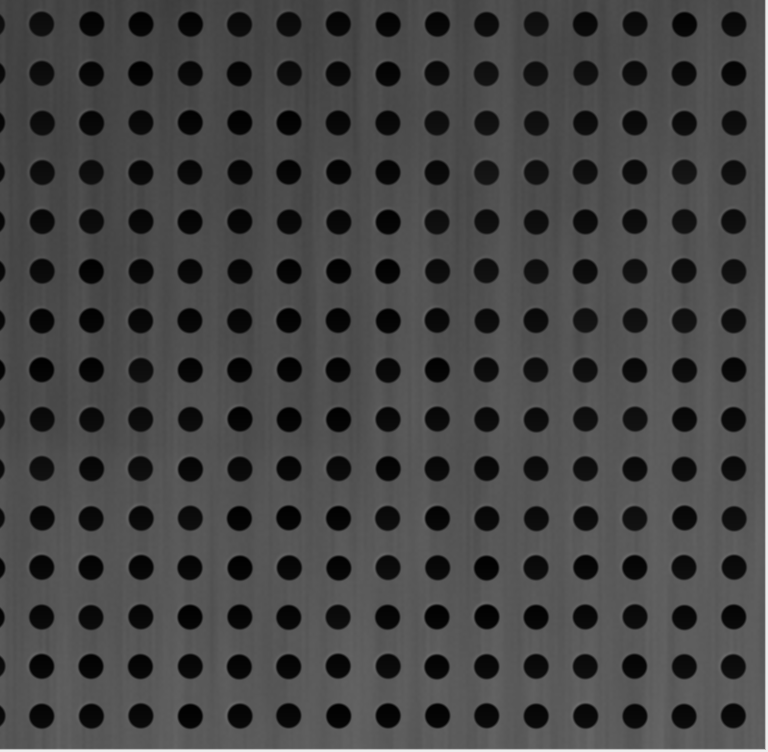
A Shadertoy shader for this texture:

```glsl
// Brushed grey sheet punched with a square grid of round dark holes.
// Stretched value noise gives the vertical brushing; a hash per cell varies
// each hole's depth and position. A pale margin closes the right and bottom.

// Lengths are fractions of the canvas width.
const float PITCH = 0.06434;
const vec2 FIRST_HOLE = vec2(0.0547, 0.0469);
const float HOLE_RADIUS = 0.0161;
const float HOLE_SOFTNESS = 0.0021;
const float HOLE_JITTER = 0.0011;
const float RIM_WIDTH = 0.0022;
const float RIM_LIGHT = 0.045;
const float MARGIN = 0.0036;
const float MARGIN_SOFTNESS = 0.0014;

// Grey levels
const float SHEET_TOP = 0.286;
const float SHEET_BOTTOM = 0.362;
const float SIDE_LIGHT = 0.028;
const float PANEL_SHADE = 0.012;
const float HOLE_DARK = 0.012;
const float HOLE_PALE = 0.078;
const float MARGIN_GREY = 0.93;

// Brushing strengths
const float FINE_STREAK = 0.022;
const float BROAD_STREAK = 0.040;
const float CLOUD = 0.016;
const float GRAIN = 0.010;

float hash(vec2 p) {
    vec3 q = fract(p.xyx * vec3(0.1031, 0.1030, 0.0973));
    q += dot(q, q.yzx + 33.33);
    return fract((q.x + q.y) * q.z);
}

float noise(vec2 p) {
    vec2 i = floor(p), f = fract(p);
    f = f * f * (3.0 - 2.0 * f);
    float low = mix(hash(i), hash(i + vec2(1, 0)), f.x);
    float high = mix(hash(i + vec2(0, 1)), hash(i + vec2(1, 1)), f.x);
    return mix(low, high, f.y);
}

// Noise centred on zero
float ripple(vec2 p) {
    return noise(p) - 0.5;
}

// Uneven lighting plus vertical brush marks
float sheetGrey(vec2 p, float height) {
    float grey = mix(SHEET_BOTTOM, SHEET_TOP, p.y / height);
    grey += SIDE_LIGHT * (p.x - 0.5);
    float panelTop = 0.39 + 0.03 * ripple(vec2(p.x * 16.0, 3.0));
    float panel = smoothstep(-0.02, 0.02, p.y - panelTop);
    grey -= PANEL_SHADE * panel * (1.0 - smoothstep(0.35, 0.5, p.x));
    grey += FINE_STREAK * ripple(p * vec2(210.0, 7.0));
    grey += BROAD_STREAK * ripple(p * vec2(65.0, 1.8) + 17.0);
    grey += CLOUD * ripple(p * 11.0 + 41.0);
    return grey + GRAIN * ripple(p * 240.0 + 73.0);
}

// Holes are paler in loose clusters, mostly in the upper right
float holeGrey(vec2 id, vec2 offset) {
    vec2 toCluster = (id - vec2(11.0, 9.0)) / vec2(3.2, 4.5);
    float cluster = exp(-dot(toCluster, toCluster));
    float pale = 0.55 * cluster + 0.55 * noise(id * 0.45 + 5.0);
    pale += 0.5 * (hash(id + 19.0) - 0.5);
    float grey = mix(HOLE_DARK, HOLE_PALE, clamp(pale, 0.0, 1.0));
    return grey - 0.012 * offset.y / HOLE_RADIUS;
}

void mainImage(out vec4 fragColor, in vec2 fragCoord) {
    float pixel = 1.0 / iResolution.x;
    float height = iResolution.y * pixel;
    vec2 p = fragCoord * pixel;
    float grey = sheetGrey(p, height);

    // Nearest hole
    vec2 id = floor((p - FIRST_HOLE) / PITCH + 0.5);
    vec2 jitter = vec2(hash(id + 7.0), hash(id + 31.0)) - 0.5;
    vec2 offset = p - FIRST_HOLE - id * PITCH - jitter * HOLE_JITTER;
    float edge = length(offset) - HOLE_RADIUS;

    // Faint light catching the upper left rim
    float facing = dot(offset, normalize(vec2(-1.0, 0.8))) / HOLE_RADIUS;
    float ring = exp(-pow((edge - RIM_WIDTH) / RIM_WIDTH, 2.0));
    grey += RIM_LIGHT * ring * clamp(facing, 0.0, 1.0) * hash(id + 53.0);

    float soft = max(HOLE_SOFTNESS, pixel);
    float inside = 1.0 - smoothstep(-soft, soft, edge);
    grey = mix(grey, holeGrey(id, offset), inside);

    // Pale margin
    float border = min(1.0 - p.x, p.y) - MARGIN;
    float blur = max(MARGIN_SOFTNESS, pixel);
    grey = mix(MARGIN_GREY, grey, smoothstep(-blur, blur, border));

    fragColor = vec4(vec3(clamp(grey, 0.0, 1.0)), 1.0);
}
```
